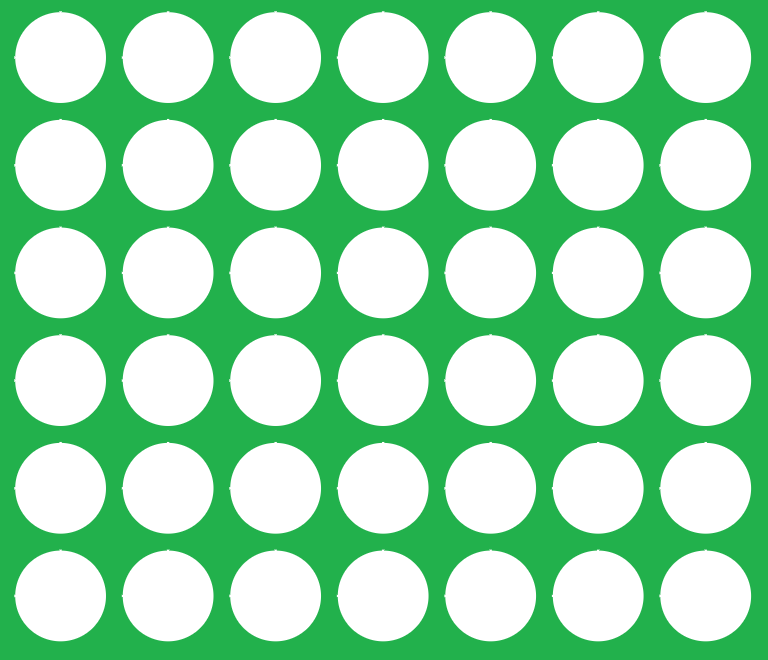
Write a Shadertoy shader that draws this pattern.

```glsl
// Seven by six grid of white discs with tiny top and left nubs on a green ground.

const vec3 GREEN = vec3(0.133, 0.694, 0.298);
const vec3 WHITE = vec3(1.0);

// All lengths are fractions of the canvas width.
const vec2 COUNT = vec2(7.0, 6.0);
const vec2 FIRST_CENTER = vec2(0.0789, 0.0834);
const vec2 PITCH = vec2(0.14, 0.1402);
const float RADIUS = 0.0591;
const vec2 NUB_HALF_SIZE = vec2(0.0016, 0.0012);

float discDistance(vec2 p, float radius) {
    return length(p) - radius;
}

float boxDistance(vec2 p, vec2 halfSize) {
    vec2 q = abs(p) - halfSize;
    return length(max(q, 0.0)) + min(max(q.x, q.y), 0.0);
}

// Offset from the nearest grid center, limited to the existing cells.
vec2 gridOffset(vec2 p, vec2 first, vec2 pitch, vec2 count) {
    vec2 cell = clamp(round((p - first) / pitch), vec2(0.0), count - 1.0);
    return p - first - cell * pitch;
}

// Disc joined with a small nub at its top and left.
float nubbedDisc(vec2 p, float radius, vec2 nub) {
    float top = boxDistance(p - vec2(0.0, radius), nub);
    float left = boxDistance(p + vec2(radius, 0.0), nub.yx);
    return min(discDistance(p, radius), min(top, left));
}

float coverage(float dist, float pixel) {
    return clamp(0.5 - dist / pixel, 0.0, 1.0);
}

void mainImage(out vec4 fragColor, in vec2 fragCoord) {
    float pixel = 1.0 / iResolution.x;
    vec2 p = gridOffset(fragCoord * pixel, FIRST_CENTER, PITCH, COUNT);
    float dist = nubbedDisc(p, RADIUS, NUB_HALF_SIZE);
    fragColor = vec4(mix(GREEN, WHITE, coverage(dist, pixel)), 1.0);
}
```
